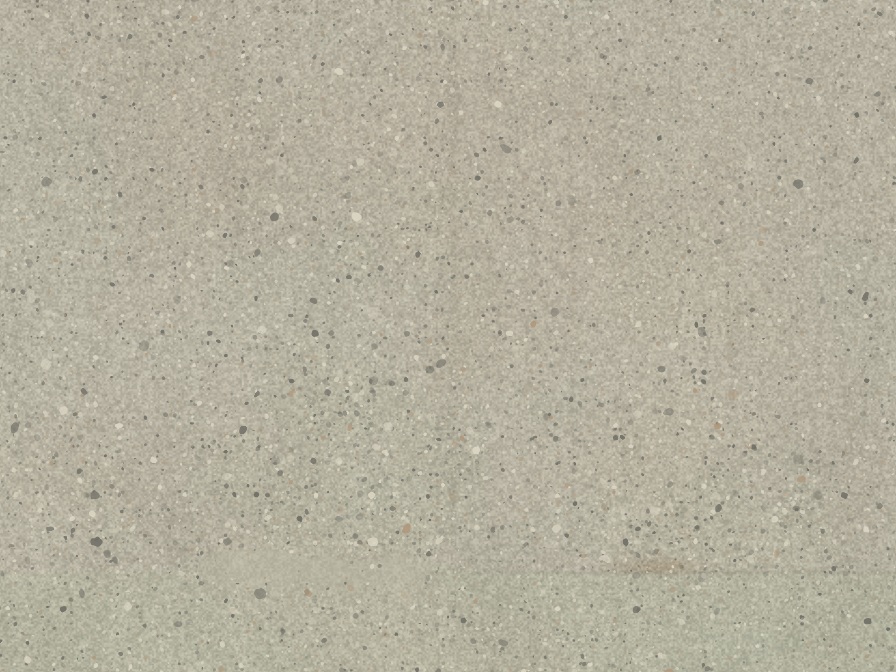
A Shadertoy shader for this texture:

```glsl
// Weathered concrete wall with exposed aggregate, faint formwork seams and a smooth footing.
#define BASE_COLOR vec3(0.708, 0.688, 0.624)
#define FOOTING_COLOR vec3(0.700, 0.696, 0.620)
#define PALE_STONE vec3(0.860, 0.840, 0.770)
#define DARK_STONE vec3(0.440, 0.435, 0.400)
#define TAN_STONE vec3(0.690, 0.600, 0.490)
#define SAND_CONTRAST 0.115
#define STAIN_CONTRAST 0.045
#define FOOTING_TOP 0.148
#define GRAIN_LAYERS 4
#define SMALLEST_CELL 0.0085

float hash12(vec2 p) {
    vec3 q = fract(p.xyx * 0.1031);
    q += dot(q, q.yzx + 33.33);
    return fract((q.x + q.y) * q.z);
}

vec3 hash32(vec2 p) {
    vec3 q = fract(p.xyx * vec3(0.1031, 0.1030, 0.0973));
    q += dot(q, q.yxz + 33.33);
    return fract((q.xxy + q.yzz) * q.zyx);
}

float valueNoise(vec2 p) {
    vec2 i = floor(p), f = fract(p);
    f = f * f * (3.0 - 2.0 * f);
    float low = mix(hash12(i), hash12(i + vec2(1, 0)), f.x);
    float high = mix(hash12(i + vec2(0, 1)), hash12(i + vec2(1, 1)), f.x);
    return mix(low, high, f.y);
}

float fbm(vec2 p) {
    float sum = 0.0, weight = 0.5;
    for (int i = 0; i < 5; i++) {
        sum += weight * valueNoise(p);
        p = mat2(1.6, 1.2, -1.2, 1.6) * p + 17.3;
        weight *= 0.5;
    }
    return sum;
}

// Soft elliptical spot
float spot(vec2 p, vec2 center, vec2 size) {
    vec2 d = (p - center) / size;
    return exp(-dot(d, d));
}

// Soft line across one coordinate
float seam(float x, float width) {
    return exp(-x * x / (width * width));
}

// One layer of scattered stones, at most one per cell
vec3 addGrains(vec3 color, vec2 p, float cell, float density, float seed, float pixel) {
    vec2 id = floor(p / cell);
    vec3 place = hash32(id + seed);
    vec3 look = hash32(id + seed + 71.7);
    vec3 kind = hash32(id + seed + 143.1);
    float radius = mix(0.17, 0.36, look.x * look.x);
    vec2 d = fract(p / cell) - 0.5 - (place.xy - 0.5) * (0.9 - 2.0 * radius);
    float angle = 6.2832 * look.y;
    d = mat2(cos(angle), sin(angle), -sin(angle), cos(angle)) * d;
    d.y *= mix(1.0, 1.6, look.z);
    float ragged = 0.12 * (valueNoise(p / cell * 5.0 + seed) - 0.5);
    float cover = clamp(0.5 + (radius + ragged - length(d)) * cell / pixel, 0.0, 1.0);
    vec3 stone = kind.x < 0.48 ? PALE_STONE : kind.x < 0.87 ? DARK_STONE : TAN_STONE;
    float opacity = mix(0.25, 0.95, kind.y * kind.y);
    return mix(color, stone, cover * opacity * step(place.z, density));
}

void mainImage(out vec4 fragColor, in vec2 fragCoord) {
    vec2 p = fragCoord / iResolution.y;
    float pixel = 1.0 / iResolution.y;

    // Footing with an uneven smear of mortar along its top
    float smear = smoothstep(0.27, 0.34, p.x) * (1.0 - smoothstep(0.58, 0.70, p.x));
    float edge = FOOTING_TOP + smear * 0.055 * fbm(vec2(p.x * 13.0, 2.0))
               + 0.012 * (fbm(p * 24.0) - 0.5);
    float footing = 1.0 - smoothstep(edge - 0.004, edge + 0.004, p.y);
    float mortar = footing * smear * smoothstep(0.10, 0.15, p.y);

    // Areas where the surface has worn down to the aggregate
    float worn = spot(p, vec2(0.52, 0.29), vec2(0.24, 0.16))
               + spot(p, vec2(1.03, 0.25), vec2(0.20, 0.14))
               + 0.6 * spot(p, vec2(0.06, 0.27), vec2(0.18, 0.14))
               + 0.5 * spot(p, vec2(0.50, 0.62), vec2(0.13, 0.25))
               + 0.5 * spot(p, vec2(0.10, 0.68), vec2(0.12, 0.18))
               + 0.5 * spot(p, vec2(0.83, 0.09), vec2(0.10, 0.06));
    worn *= smoothstep(0.25, 0.60, fbm(p * 9.0 + 4.0));
    worn = clamp(worn + 0.35 * smoothstep(0.45, 0.75, fbm(p * 5.0 + 31.0)), 0.0, 1.0);
    worn *= 1.0 - 0.9 * mortar;

    // Broad staining, warm and cool drift, vertical streaks
    vec3 color = mix(BASE_COLOR, FOOTING_COLOR, max(footing, 0.6 * worn));
    color += STAIN_CONTRAST * (fbm(p * 4.0) - 0.48);
    color += vec3(0.022, -0.004, -0.006) * (fbm(p * vec2(3.0, 4.0) + 9.0) - 0.45);
    color += 0.018 * (valueNoise(p * vec2(34.0, 2.5)) - 0.5);
    color += 0.010 * mortar;

    // Formwork seams, footing joint and rust
    float broken = 0.4 + 0.6 * valueNoise(p * vec2(9.0, 11.0));
    color -= 0.030 * broken * seam(p.x - 0.674, 0.006) * (1.0 - footing);
    color -= 0.026 * broken * seam(p.x - 0.852, 0.005) * (1.0 - footing);
    color -= 0.040 * broken * seam(p.y - FOOTING_TOP, 0.003) * smoothstep(0.55, 0.75, p.x);
    color -= vec3(0.05, 0.08, 0.10) * spot(p, vec2(0.98, 0.157), vec2(0.06, 0.010));

    // Sand texture
    float sand = valueNoise(p * 360.0) - 0.5 + 0.5 * (valueNoise(p * 170.0 + 50.0) - 0.5);
    color += SAND_CONTRAST * sand * mix(1.0, 0.6, mortar) * vec3(1.0, 1.0, 0.97);

    // Stones, from fine to coarse
    float cell = SMALLEST_CELL;
    for (int i = 0; i < GRAIN_LAYERS; i++) {
        float layer = float(i);
        float density = mix(0.34, 0.025, sqrt(layer / 3.0)) + worn * mix(0.30, 0.22, layer / 3.0);
        density *= 1.0 - 0.75 * mortar;
        color = addGrains(color, p + layer * 0.37, cell, density, 19.0 * layer + 5.0, pixel);
        cell *= 1.42;
    }
    fragColor = vec4(clamp(color, 0.0, 1.0), 1.0);
}
```
